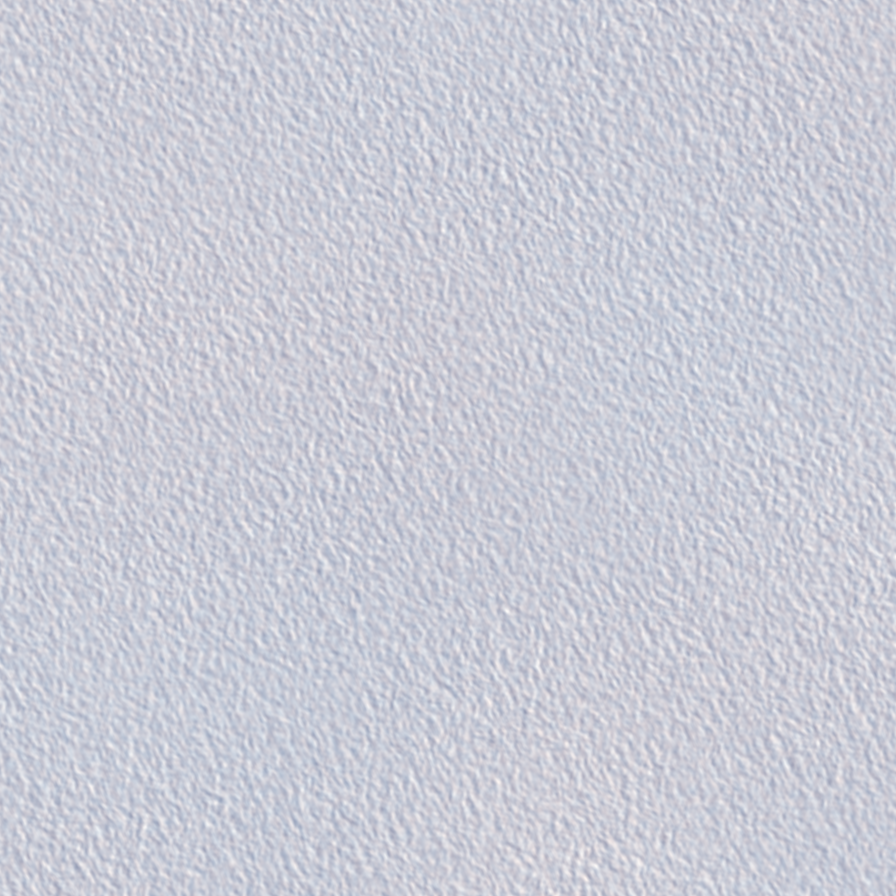
Give the GLSL for this texture, as a WebGL 2 fragment shader.

```glsl
#version 300 es
precision highp float;

uniform vec2 u_resolution;
out vec4 fragColor;

// Relief: cells per canvas across and along the grain, and its lean
const vec2 GRAIN_FREQ = vec2(132.0, 90.0);
const float GRAIN_ANGLE = 0.47;
const float FINE_SCALE = 1.8;
const float FINE_WEIGHT = 0.48;
const float COARSE_SCALE = 0.5;
const float COARSE_WEIGHT = 0.55;
const float WARP_FREQ = 22.0;
const float WARP_AMOUNT = 0.004;
const float LIGHT_STEP = 0.30;

// Shading and colour
const vec3 PLASTER = vec3(0.792, 0.799, 0.842);
const vec3 SHADE_TINT = vec3(1.0, 0.91, 0.66);
const vec3 WARM_TINT = vec3(1.0, -0.05, -0.55);
const float SHADE_GAIN = 0.140;
const float GRAIN_WARMTH = 0.038;
const float PATCH_FREQ = 2.6;
const float PATCH_WARMTH = 0.016;
const float PATCH_LIGHT = 0.018;
const float PATCH_CONTRAST = 0.35;
const float MOTTLE_FREQ = 30.0;
const float MOTTLE_LIGHT = 0.022;

// Integer hash giving two values from 0 to 1
vec2 hash2(vec2 cell) {
    uvec2 v = uvec2(ivec2(cell)) * 1664525u + 1013904223u;
    v.x += v.y * 1664525u;
    v.y += v.x * 1664525u;
    v ^= v >> 16u;
    v.x += v.y * 1664525u;
    v.y += v.x * 1664525u;
    v ^= v >> 16u;
    return vec2(v & 65535u) / 65535.0;
}

float cornerSlope(vec2 cell, vec2 corner, vec2 local) {
    vec2 slope = hash2(cell + corner) * 2.0 - 1.0;
    return dot(normalize(slope + 1e-4), local - corner);
}

float gradientNoise(vec2 p) {
    vec2 cell = floor(p);
    vec2 f = p - cell;
    vec2 w = f * f * f * (f * (f * 6.0 - 15.0) + 10.0);
    float low = mix(cornerSlope(cell, vec2(0, 0), f), cornerSlope(cell, vec2(1, 0), f), w.x);
    float high = mix(cornerSlope(cell, vec2(0, 1), f), cornerSlope(cell, vec2(1, 1), f), w.x);
    return mix(low, high, w.y);
}

// Plaster height in grain cells, from coarse, main and fine bumps
float plasterHeight(vec2 p) {
    return COARSE_WEIGHT * gradientNoise(p * COARSE_SCALE + 211.6)
         + gradientNoise(p)
         + FINE_WEIGHT * gradientNoise(p * FINE_SCALE + 37.3);
}

void main() {
    vec2 uv = gl_FragCoord.xy / u_resolution;

    // Bend the grain so its ridges wander
    vec2 bend = vec2(gradientNoise(uv * WARP_FREQ + 11.7),
                     gradientNoise(uv * WARP_FREQ + 83.1));
    vec2 p = uv + WARP_AMOUNT * bend;

    // Turn to axes across and along the ridges
    float c = cos(GRAIN_ANGLE);
    float s = sin(GRAIN_ANGLE);
    vec2 grain = vec2(c * p.x + s * p.y, c * p.y - s * p.x) * GRAIN_FREQ;

    // Side light: height difference across the ridges
    vec2 lightStep = vec2(LIGHT_STEP, 0.0);
    float relief = plasterHeight(grain + lightStep) - plasterHeight(grain - lightStep);

    // Broad patches vary the contrast, lightness and warmth
    float contrast = 1.0 + PATCH_CONTRAST * gradientNoise(uv * PATCH_FREQ * 2.0 + 5.3);
    float lightness = SHADE_GAIN * contrast * relief
                    + PATCH_LIGHT * gradientNoise(uv * PATCH_FREQ + 29.4)
                    + MOTTLE_LIGHT * gradientNoise(uv * MOTTLE_FREQ + 97.2);
    float warmth = PATCH_WARMTH * gradientNoise(uv * PATCH_FREQ + 61.9)
                 + GRAIN_WARMTH * gradientNoise(grain + 151.4);

    vec3 color = PLASTER + SHADE_TINT * lightness + WARM_TINT * warmth;
    fragColor = vec4(clamp(color, 0.0, 1.0), 1.0);
}
```
